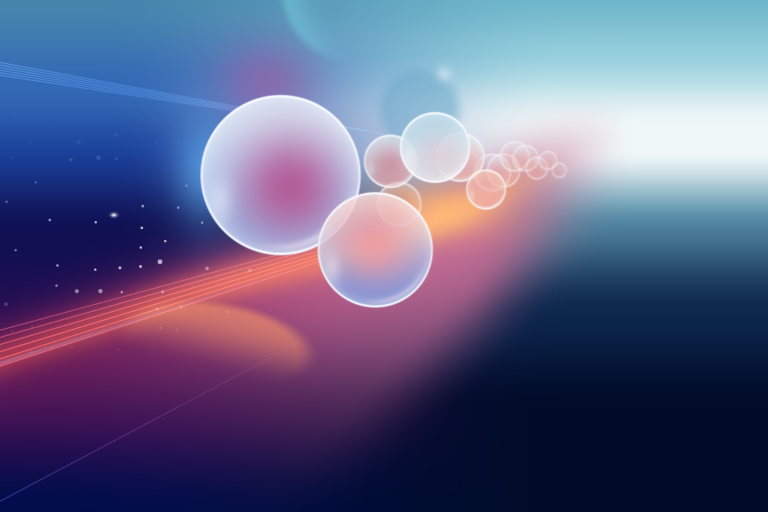
A WebGL 2 fragment shader for this background:

```glsl
#version 300 es
precision highp float;
// Glassy bubbles drifting along a warm light beam toward a bright horizon.
// Two vertical gradients blend across the canvas; the beam, hazes, hairlines,
// dust and bubbles are layered on top with gaussians and distance functions.
uniform vec2 u_resolution;
out vec4 fragColor;

const vec3 WHITE = vec3(0.97, 0.98, 1.0);
const vec3 ORANGE = vec3(1.0, 0.73, 0.46);

float hash(vec2 p) { return fract(sin(dot(p, vec2(127.1, 311.7))) * 43758.5453); }

float bell(float x, float w) { return exp(-x * x / (w * w)); }

float blob(vec2 p, vec2 c, vec2 size) {
  vec2 q = (p - c) / size;
  return exp(-dot(q, q));
}

// Thin soft segment, never narrower than about one pixel
float hairline(vec2 p, vec2 a, vec2 b, float w) {
  vec2 ab = b - a;
  float t = clamp(dot(p - a, ab) / dot(ab, ab), 0.0, 1.0);
  return bell(length(p - a - ab * t), max(w, 0.7 / u_resolution.y)) * (1.0 - t);
}

vec3 rightSky(float y) {
  vec3 c = mix(vec3(0.0, 0.045, 0.16), vec3(0.05, 0.15, 0.30), smoothstep(0.2, 0.4, y));
  c = mix(c, vec3(0.36, 0.58, 0.68), smoothstep(0.38, 0.62, y));
  c = mix(c, vec3(0.94, 0.97, 0.97), smoothstep(0.56, 0.71, y));
  c = mix(c, vec3(0.60, 0.82, 0.87), smoothstep(0.75, 0.9, y));
  return mix(c, vec3(0.43, 0.71, 0.79), smoothstep(0.86, 1.02, y));
}

vec3 leftSky(float y) {
  vec3 c = mix(vec3(0.0, 0.05, 0.29), vec3(0.16, 0.05, 0.32), smoothstep(0.0, 0.2, y));
  c = mix(c, vec3(0.06, 0.06, 0.32), smoothstep(0.3, 0.55, y));
  c = mix(c, vec3(0.10, 0.25, 0.60), smoothstep(0.54, 0.72, y));
  c = mix(c, vec3(0.20, 0.41, 0.71), smoothstep(0.68, 0.83, y));
  return mix(c, vec3(0.28, 0.52, 0.68), smoothstep(0.82, 1.0, y));
}

// Warm light: a wide magenta skirt below the beam and an orange core
vec3 beam(vec3 base, vec2 p) {
  float s = p.y - (0.30 + 0.345 * p.x - 0.03 * bell(p.x - 0.75, 0.25));
  float fade = 1.0 - smoothstep(0.9, 1.25, p.x);
  float width = s < 0.0 ? 0.12 + 0.25 * p.x : 0.075;
  float shade = 1.0 - smoothstep(0.0, 0.24, p.x - p.y - 0.46);
  float skirt = bell(s, width) * shade * fade * mix(0.68, 1.0, smoothstep(0.0, 0.6, p.x));
  vec3 skirtColor = mix(vec3(0.54, 0.14, 0.36), vec3(0.78, 0.42, 0.58), smoothstep(0.0, 0.9, p.x));
  vec3 coreColor = mix(vec3(0.70, 0.25, 0.32), vec3(0.96, 0.50, 0.40), smoothstep(0.0, 0.6, p.x));
  coreColor = mix(coreColor, ORANGE, smoothstep(0.55, 0.9, p.x));
  vec3 c = mix(base, skirtColor, skirt);
  return mix(c, coreColor, 0.82 * bell(s, 0.036) * (1.0 - smoothstep(0.85, 1.15, p.x)));
}

// Sparse dust specks in the dark left sky
float dust(vec2 p) {
  vec2 g = p * 24.0;
  vec2 cell = floor(g);
  vec2 at = 0.25 + 0.5 * vec2(hash(cell), hash(cell + 7.3));
  float size = 0.025 + 0.06 * pow(hash(cell + 3.1), 4.0);
  float area = blob(p, vec2(0.22, 0.52), vec2(0.25, 0.13));
  return (1.0 - smoothstep(size, size + 0.06, length(fract(g) - at)))
    * step(0.7, hash(cell + 11.7)) * area;
}

// Glass sphere: vertical film gradient, coloured core, pale rim and glints
vec3 bubble(vec3 base, vec2 p, vec2 c, float r, vec3 top, vec3 low, vec3 core, vec2 coreAt, float body) {
  vec2 q = (p - c) / r;
  float d = length(q);
  float aa = 1.2 / (u_resolution.y * r);
  float inside = 1.0 - smoothstep(1.0 - aa, 1.0 + aa, d);
  vec3 film = mix(low, top, smoothstep(-0.8, 0.8, q.y));
  film = mix(film, core, blob(q, coreAt, vec2(0.66)));
  film = mix(film, WHITE, 0.45 * pow(min(d, 1.0), 9.0));
  film = mix(film, WHITE, 0.5 * blob(q, vec2(-0.76, -0.32), vec2(0.16, 0.28)));
  float crescent = bell(d - 0.9, 0.05) * smoothstep(0.55, 1.0, dot(q, vec2(0.5, -0.86)));
  film = mix(film, WHITE, 0.5 * crescent);
  vec3 lit = mix(base, film, inside * body);
  float rim = bell(d - 0.985, max(0.016, aa)) * (0.55 + 0.45 * abs(q.y));
  return mix(lit, WHITE, rim * min(1.0, body + 0.12));
}

void main() {
  vec2 p = gl_FragCoord.xy / u_resolution.y;
  p.x *= 1.497 * u_resolution.y / u_resolution.x;
  vec3 col = mix(leftSky(p.y), rightSky(p.y), smoothstep(0.2, 1.1, p.x));
  col = beam(col, p);

  // Hazes and out-of-focus arcs
  col = mix(col, ORANGE, 0.75 * blob(p, vec2(0.86, 0.59), vec2(0.13, 0.055)));
  col = mix(col, vec3(0.60, 0.36, 0.64), 0.65 * blob(p, vec2(0.52, 0.84), vec2(0.10, 0.08)));
  col = mix(col, vec3(0.36, 0.66, 0.92), 0.7 * blob(p, vec2(0.40, 0.67), vec2(0.06, 0.10)));
  float disc = length(p - vec2(0.817, 0.786));
  col = mix(col, vec3(0.42, 0.66, 0.79), 0.55 * (1.0 - smoothstep(0.06, 0.095, disc)));
  col = mix(col, WHITE, 0.4 * blob(p, vec2(0.865, 0.855), vec2(0.015)));
  float arc = length(p - vec2(0.69, 1.02)) - 0.14;
  col = mix(col, vec3(0.45, 0.78, 0.86), 0.6 * smoothstep(0.012, -0.012, arc) * bell(arc, 0.05) * smoothstep(0.70, 0.58, p.x));
  vec2 dome = (p - vec2(0.42, 0.325)) / vec2(0.195, 0.088);
  float domeR = length(dome + vec2(0.0, 0.25 * dome.x));
  col = mix(col, vec3(0.92, 0.55, 0.42), 0.7 * (1.0 - smoothstep(0.8, 1.05, domeR)) * smoothstep(-0.6, 0.8, dome.y + 0.5 * dome.x));

  // Hairlines fanning out from the left edge
  for (int i = 0; i < 6; i++) {
    float k = float(i);
    col += vec3(0.30, 0.15, 0.12) * hairline(p, vec2(0.0, 0.285 + 0.014 * k), vec2(0.9, 0.58 + 0.004 * k), 0.0012);
    col += vec3(0.10, 0.13, 0.15) * hairline(p, vec2(0.0, 0.878 - 0.005 * k), vec2(0.76, 0.737), 0.001);
  }
  col = mix(col, vec3(0.78, 0.50, 0.64), 0.6 * hairline(p, vec2(0.0, 0.29), vec2(0.75, 0.53), 0.004));
  col += vec3(0.20, 0.13, 0.25) * hairline(p, vec2(0.0, 0.021), vec2(0.62, 0.35), 0.0012);
  col = mix(col, WHITE, 0.8 * dust(p) + 0.9 * blob(p, vec2(0.222, 0.58), vec2(0.006, 0.004)));

  // Distant bubbles shrinking toward the horizon, then the near ones
  vec3 pale = vec3(0.90, 0.92, 0.94), rose = vec3(0.93, 0.66, 0.66), peach = vec3(0.97, 0.78, 0.68);
  for (int i = 0; i < 7; i++) {
    float k = float(i) / 6.0;
    vec2 at = vec2(0.96 + 0.13 * k, 0.68 + 0.05 * (hash(vec2(k, 2.0)) - 0.5));
    col = bubble(col, p, at, mix(0.036, 0.014, k), pale, peach, rose, vec2(-0.2), 0.35 - 0.15 * k);
  }
  col = bubble(col, p, vec2(0.778, 0.601), 0.043, peach, ORANGE, vec3(0.96, 0.60, 0.45), vec2(0.0), 0.45);
  col = bubble(col, p, vec2(0.761, 0.685), 0.051, pale, rose, vec3(0.87, 0.55, 0.58), vec2(0.0, -0.1), 0.65);
  col = bubble(col, p, vec2(0.897, 0.693), 0.047, pale, peach, rose, vec2(0.1, -0.2), 0.6);
  col = bubble(col, p, vec2(0.848, 0.712), 0.068, vec3(0.75, 0.87, 0.92), pale, vec3(0.86, 0.82, 0.86), vec2(0.1, -0.2), 0.85);
  col = bubble(col, p, vec2(0.9475, 0.63), 0.038, peach, rose, vec3(0.93, 0.70, 0.70), vec2(0.0), 0.65);
  col = bubble(col, p, vec2(0.547, 0.658), 0.156, vec3(0.86, 0.92, 0.97), vec3(0.62, 0.75, 0.93), vec3(0.73, 0.37, 0.60), vec2(0.12, -0.14), 0.94);
  col = bubble(col, p, vec2(0.7315, 0.512), 0.112, vec3(0.97, 0.86, 0.84), vec3(0.45, 0.61, 0.90), vec3(0.92, 0.63, 0.67), vec2(0.0, 0.12), 0.85);
  fragColor = vec4(clamp(col, 0.0, 1.0), 1.0);
}
```
